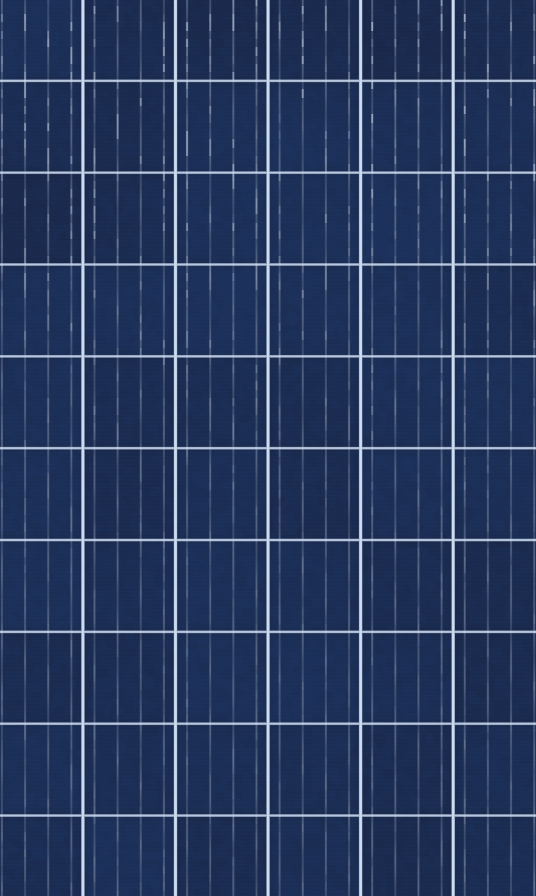
Reproduce this texture procedurally as a WebGL 1 fragment shader.

```glsl
precision highp float;
// Blue polycrystalline solar panel: square cells, pale gaps and thin worn busbars.
uniform vec2 u_resolution;

const vec2 CELL_SIZE = vec2(0.1727, 0.1025);   // fractions of the canvas
const vec2 GRID_ORIGIN = vec2(0.1547, 0.0898);
const float BARS_PER_CELL = 4.0;
const vec3 DARK_BLUE = vec3(0.100, 0.160, 0.295);
const vec3 CELL_BLUE = vec3(0.110, 0.195, 0.360);
const vec3 BAR_GREY = vec3(0.39, 0.44, 0.56);
const vec3 BAR_GLINT = vec3(0.62, 0.67, 0.76);
const vec3 GAP_WHITE = vec3(0.80, 0.86, 0.94);

float hash(vec2 p) {
  p = fract(p * vec2(0.1031, 0.1137));
  p += dot(p, p.yx + 33.33);
  return fract((p.x + p.y) * p.x * 47.3);
}

// Value of the nearest scattered seed: flat, irregular crystal grains.
float crystal(vec2 p) {
  vec2 base = floor(p);
  float nearest = 9.0;
  float tone = 0.0;
  for (int j = -1; j <= 1; j++) {
    for (int i = -1; i <= 1; i++) {
      vec2 id = base + vec2(float(i), float(j));
      vec2 seed = id + vec2(hash(id + 17.0), hash(id + 71.0));
      float d = distance(p, seed);
      if (d < nearest) {
        nearest = d;
        tone = hash(id + 43.0);
      }
    }
  }
  return tone;
}

// Smooth large patches made of layered sines, about -1 to 1.
float patches(vec2 p) {
  return 0.5 * sin(p.x * 5.1 + 1.7 * sin(p.y * 4.3))
       + 0.5 * sin(p.y * 7.3 + 1.3 * sin(p.x * 6.1 + 2.0));
}

// Coverage of a line from its distance, half width and edge softness.
float line(float d, float halfWidth, float soft) {
  return 1.0 - smoothstep(halfWidth - soft, halfWidth + soft, abs(d));
}

// Distance to the nearest whole number.
float toInteger(float x) {
  return abs(fract(x + 0.5) - 0.5);
}

vec3 cellColor(vec2 uv, vec2 grid) {
  vec2 id = floor(grid);
  vec2 local = fract(grid) - 0.5;
  float tone = 0.60 + 0.55 * (hash(id + 12.0) - 0.5);
  tone += 0.22 * patches(uv * vec2(1.0, 1.67));
  tone += 0.32 * (crystal(grid * 11.0 + 40.0) - 0.5);
  tone += 0.10 * sin(grid.y * 150.0);            // fine contact fingers
  tone -= 0.30 * smoothstep(0.40, 0.50, max(abs(local.x), abs(local.y)));
  tone -= 0.25 * smoothstep(0.85, 1.0, uv.y);
  return mix(DARK_BLUE, CELL_BLUE, clamp(tone, -0.2, 1.25));
}

// Solder wear: short dashes, brighter toward the top of the panel.
float barGlint(vec2 uv, vec2 grid) {
  float bar = floor(grid.x * BARS_PER_CELL);
  float dash = hash(vec2(bar + 60.0, floor(grid.y * 11.0) + 90.0));
  float lit = 0.25 + 0.75 * smoothstep(0.30, 0.95, uv.y);
  return smoothstep(0.50, 0.95, dash) * lit * (0.6 + 0.4 * hash(vec2(bar + 30.0, 5.0)));
}

void main() {
  vec2 uv = gl_FragCoord.xy / u_resolution;
  vec2 grid = (uv - GRID_ORIGIN) / CELL_SIZE;
  vec2 soft = 0.8 / (u_resolution * CELL_SIZE);
  vec3 color = cellColor(uv, grid);

  // Busbars
  float barDistance = toInteger(grid.x * BARS_PER_CELL - 0.5) / BARS_PER_CELL;
  float glint = barGlint(uv, grid);
  float barStrength = 0.62 + 0.16 * sin(grid.y * 9.0 + floor(grid.x * BARS_PER_CELL) * 2.4);
  float bar = line(barDistance, 0.010, soft.x) * mix(barStrength, 1.0, glint);
  color = mix(color, mix(BAR_GREY, BAR_GLINT, glint), bar);

  // Gaps between the cells, stronger down than across
  float across = line(toInteger(grid.y), 0.013, soft.y) * 0.88;
  float down = line(toInteger(grid.x), 0.017, soft.x);
  color = mix(color, GAP_WHITE, max(across, down));

  gl_FragColor = vec4(color, 1.0);
}
```
